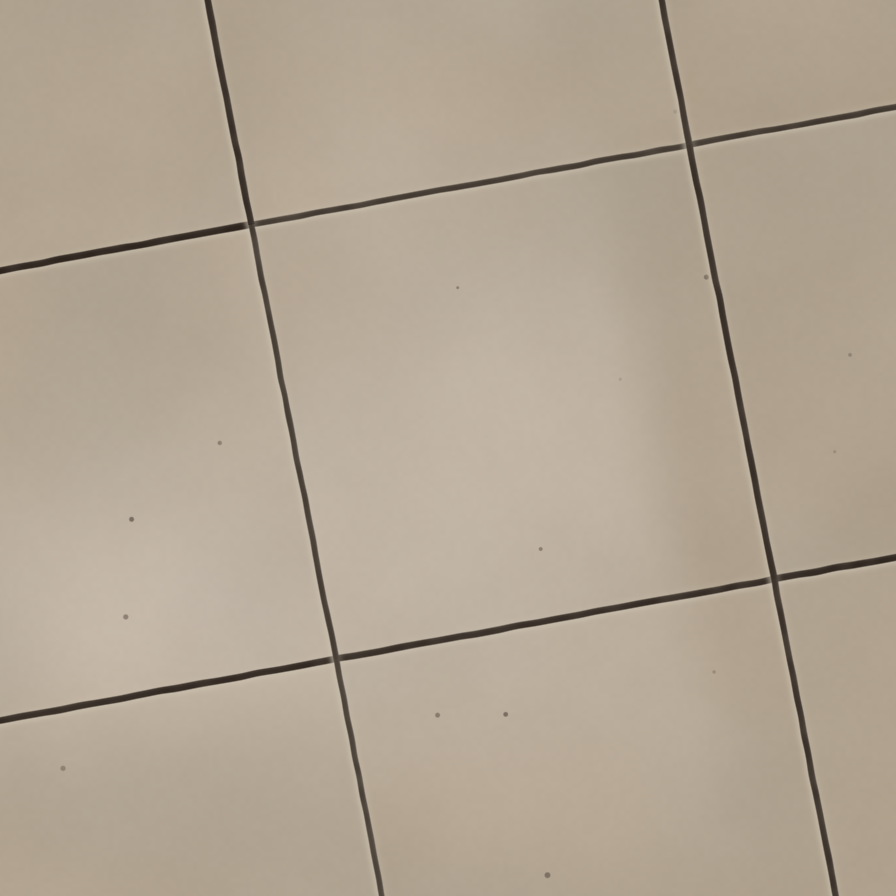
Reproduce this texture procedurally as a Shadertoy shader.

```glsl
// Slightly tilted floor of large beige stone tiles with dark grout and a soft sheen.

#define ORIGIN vec2(0.375, 0.2643)       // one grout crossing
#define COLUMN_STEP vec2(0.489, 0.0892)  // from one column to the next
#define ROW_STEP vec2(-0.0945, 0.485)    // from one row to the next
#define GROUT_HALF_WIDTH 0.0035
#define RIM_WIDTH 0.0045
#define MOTTLE 0.055
#define TILE_VARIATION 0.012
#define SPECK_CELLS 11.0
#define SPECK_CHANCE 0.10

const vec3 STONE = vec3(0.680, 0.628, 0.553);
const vec3 SHEEN = vec3(0.765, 0.715, 0.655);
const vec3 RIM = vec3(0.800, 0.760, 0.690);
const vec3 GROUT_DARK = vec3(0.170, 0.135, 0.110);
const vec3 GROUT_WORN = vec3(0.335, 0.300, 0.265);
const vec3 SPECK = vec3(0.400, 0.350, 0.310);

float hash(vec2 p) {
    vec3 q = fract(vec3(p.xyx) * 0.1031);
    q += dot(q, q.yzx + 33.33);
    return fract((q.x + q.y) * q.z);
}

float noise(vec2 p) {
    vec2 i = floor(p), f = fract(p);
    f = f * f * (3.0 - 2.0 * f);
    return mix(mix(hash(i), hash(i + vec2(1, 0)), f.x),
               mix(hash(i + vec2(0, 1)), hash(i + vec2(1, 1)), f.x), f.y);
}

float fbm(vec2 p) {
    float sum = 0.0, amplitude = 0.5;
    for (int i = 0; i < 5; i++) {
        sum += amplitude * noise(p);
        p = mat2(1.6, 1.2, -1.2, 1.6) * p + 17.3;
        amplitude *= 0.5;
    }
    return sum;
}

float glow(vec2 p, vec2 center, vec2 radius) {
    vec2 d = (p - center) / radius;
    return exp(-dot(d, d));
}

// Reflected light, cut off by a soft edge along the right of the middle column
float sheenAmount(vec2 p, vec2 grid) {
    float middle = glow(p, vec2(0.56, 0.48), vec2(0.34, 0.33));
    middle *= 1.0 - 0.85 * smoothstep(0.70, 0.90, grid.x);
    float left = glow(p, vec2(0.15, 0.33), vec2(0.32, 0.17));
    return 1.0 - (1.0 - middle) * (1.0 - left);
}

// Sparse small marks, at most one in each cell
float specks(vec2 p, float pixel) {
    vec2 cell = floor(p * SPECK_CELLS);
    vec2 center = 0.2 + 0.6 * vec2(hash(cell + 41.0), hash(cell + 73.0));
    float radius = mix(0.0015, 0.0035, hash(cell + 19.0));
    float d = length((fract(p * SPECK_CELLS) - center) / SPECK_CELLS);
    float mark = 1.0 - smoothstep(radius - pixel, radius + pixel, d);
    return mark * step(hash(cell + 7.0), SPECK_CHANCE) * mix(0.2, 0.8, hash(cell + 29.0));
}

// Lays one set of grout lines; d is the signed distance, pale rim on its negative side
vec3 layGrout(vec3 color, float d, vec2 segment, vec2 p, float pixel) {
    float wear = hash(segment + 5.0);
    float halfWidth = GROUT_HALF_WIDTH * mix(1.1, 0.85, wear);
    d += 0.0012 * (noise(p * 45.0) - 0.5);
    float edge = abs(d) - halfWidth;
    float rim = exp(-pow(max(edge, 0.0) / RIM_WIDTH, 2.0));
    color = mix(color, RIM, rim * (d < 0.0 ? 0.55 : 0.2));
    vec3 grout = mix(GROUT_DARK, GROUT_WORN, 0.7 * wear + 0.3 * noise(p * 70.0));
    grout += 0.05 * smoothstep(0.0, halfWidth, d);
    float soft = max(pixel, 0.0011);
    return mix(color, grout, 1.0 - smoothstep(-soft, soft, edge));
}

void mainImage(out vec4 fragColor, in vec2 fragCoord) {
    vec2 p = fragCoord / iResolution.y;
    float pixel = 1.0 / iResolution.y;

    // Tile coordinates and signed distances to the nearest grout lines
    mat2 axes = mat2(COLUMN_STEP, ROW_STEP);
    vec2 grid = inverse(axes) * (p - ORIGIN);
    vec2 tile = floor(grid);
    vec2 line = floor(grid + 0.5);
    vec2 toLine = (grid - line) * determinant(axes)
                / vec2(length(ROW_STEP), length(COLUMN_STEP));

    // Stone surface: clouds, fine grain, tile tone and sheen
    vec3 color = mix(STONE, SHEEN, sheenAmount(p, grid));
    vec2 cloudShift = tile * 9.7 + 50.0;
    float clouds = fbm(p * 5.0 + cloudShift) - 0.48;
    color += MOTTLE * clouds * vec3(1.0, 1.05, 1.15);
    color += vec3(0.012, 0.002, -0.010) * (noise(p * 6.0 + cloudShift) - 0.5);
    color += 0.008 * (noise(p * 170.0) - 0.5);
    color += TILE_VARIATION * (hash(tile + 61.0) - 0.5);
    color = mix(color, SPECK, specks(p, pixel));

    // Grout across, then down
    color = layGrout(color, toLine.y, vec2(tile.x, line.y) + 20.0, p, pixel);
    color = layGrout(color, toLine.x, vec2(line.x, tile.y) + 90.0, p, pixel);

    fragColor = vec4(clamp(color, 0.0, 1.0), 1.0);
}
```
